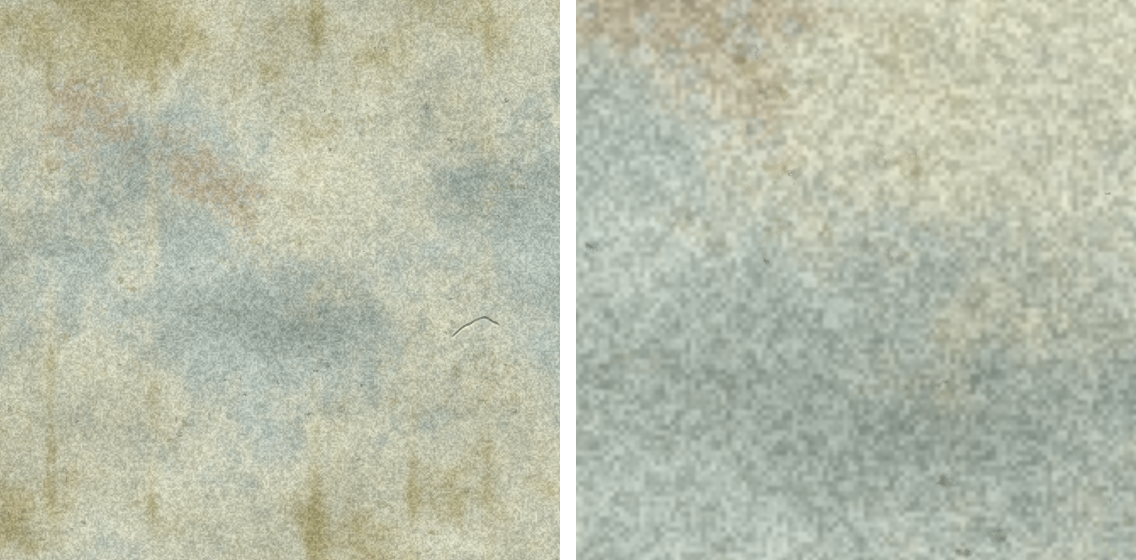
Left, the full canvas; right, a detail of the centre.
Write a WebGL 2 fragment shader that draws this texture.

```glsl
#version 300 es
precision highp float;
// Weathered plaster: cool grey and ochre clouds from layered sines, under a ragged
// rust stain and faint vertical drips. Cellular noise places flakes and pits,
// value noise adds the fine grain, and one short crack is a displaced arc.

uniform vec2 u_resolution;
out vec4 fragColor;

const vec3 COOL = vec3(0.675, 0.718, 0.678);
const vec3 CREAM = vec3(0.765, 0.768, 0.675);
const vec3 OCHRE = vec3(0.650, 0.625, 0.465);
const vec3 RUST = vec3(0.640, 0.590, 0.490);
const vec3 FLAKE = vec3(0.710, 0.745, 0.715);
const vec3 PIT = vec3(0.380, 0.400, 0.340);

float hash(vec2 p) {
  vec3 q = fract(p.xyx * vec3(0.1031, 0.1030, 0.0973));
  q += dot(q, q.yzx + 33.33);
  return fract((q.x + q.y) * q.z);
}

float valueNoise(vec2 p) {
  vec2 i = floor(p), f = fract(p);
  f = f * f * (3.0 - 2.0 * f);
  float low = mix(hash(i), hash(i + vec2(1, 0)), f.x);
  float high = mix(hash(i + vec2(0, 1)), hash(i + vec2(1, 1)), f.x);
  return mix(low, high, f.y);
}

// Fractal noise centred on zero.
float mottle(vec2 p) {
  float sum = 0.0, amp = 0.5;
  for (int i = 0; i < 5; i++) {
    sum += amp * (valueNoise(p) - 0.5);
    p = mat2(1.6, 1.2, -1.2, 1.6) * p + 17.3;
    amp *= 0.6;
  }
  return sum;
}

// Layered, rotated sines: broad clouds, roughly -1 to 1.
float clouds(vec2 p, float seed) {
  float sum = 0.0, amp = 0.5;
  for (int i = 0; i < 5; i++) {
    sum += amp * sin(p.x + seed + 1.4 * sin(p.y + seed * 1.7));
    p = mat2(1.28, 1.10, -1.10, 1.28) * p + 2.1;
    amp *= 0.66;
  }
  return sum;
}

// Nearest feature point: x = distance, y = random value of its cell.
vec2 cellular(vec2 p) {
  vec2 cell = floor(p), best = vec2(9.0, 0.0);
  for (int y = -1; y <= 1; y++)
    for (int x = -1; x <= 1; x++) {
      vec2 c = cell + vec2(x, y);
      float d = length(c + vec2(hash(c + 5.2), hash(c + 41.7)) - p);
      if (d < best.x) best = vec2(d, hash(c + 83.1));
    }
  return best;
}

float blob(vec2 p, vec2 centre, vec2 size) {
  vec2 d = (p - centre) / size;
  return exp(-dot(d, d));
}

float segment(vec2 p, vec2 a, vec2 b) {
  vec2 d = b - a;
  return length(p - a - d * clamp(dot(p - a, d) / dot(d, d), 0.0, 1.0));
}

// Soft vertical drips, unevenly spaced and broken along their length.
float drips(vec2 p) {
  float sum = 0.0;
  for (int i = 0; i < 6; i++) {
    float k = float(i);
    float x = 0.1 + 0.158 * k + 0.05 * (hash(vec2(k, 3.0)) - 0.5);
    float patchy = smoothstep(0.15, 0.75, valueNoise(vec2(k * 7.3, p.y * 5.0)));
    sum += patchy * exp(-pow((p.x - x) / 0.012, 2.0));
  }
  return sum;
}

// Sparse pits; the caller warps p to break up their outlines.
float pits(vec2 p, float scale, float share, float radius) {
  vec2 c = cellular(p * scale);
  float r = radius * (0.4 + hash(vec2(c.y * 91.0, 4.0)));
  return step(1.0 - share, c.y) * (1.0 - smoothstep(r * 0.2, r * 1.4, c.x));
}

// x = signed height above a jagged arc, y = mask along it.
vec2 crack(vec2 p) {
  float t = (p.x - 0.805) / 0.09;
  float jag = valueNoise(vec2(p.x * 75.0, 2.0)) - 0.5;
  float arc = 0.396 + 0.035 * sin(2.4 * t) + 0.016 * jag;
  return vec2(p.y - arc, smoothstep(0.0, 0.06, t) * (1.0 - smoothstep(0.9, 1.0, t)));
}

void main() {
  vec2 uv = gl_FragCoord.xy / min(u_resolution.x, u_resolution.y);
  float coarse = mottle(uv * 9.0), fine = mottle(uv * 38.0 + 9.0);
  vec2 soft = uv + 0.04 * coarse;

  // Broad warmth
  float warm = 0.43 + 0.20 * cos(6.283 * uv.y) + 0.27 * clouds(soft * vec2(9.0, 9.0), 1.3);
  warm += 0.25 * blob(soft, vec2(0.66, 0.58), vec2(0.13, 0.09));
  warm += 0.30 * blob(soft, vec2(0.27, 0.94), vec2(0.25, 0.09));
  warm -= 0.30 * blob(soft, vec2(0.52, 0.39), vec2(0.30, 0.07));
  warm -= 0.30 * blob(soft, vec2(0.91, 0.67), vec2(0.12, 0.06));
  warm += 0.40 * coarse + 0.45 * fine + 0.26 * drips(uv);

  // Broad light and shade
  float light = 0.010 + 0.044 * clouds(soft * vec2(9.0, 14.0), 4.6) + 0.07 * coarse;
  light -= 0.055 * blob(soft, vec2(0.54, 0.41), vec2(0.17, 0.06));
  light -= 0.045 * blob(soft, vec2(0.91, 0.67), vec2(0.11, 0.05));
  light += 0.045 * blob(soft, vec2(0.66, 0.60), vec2(0.16, 0.14));
  vec3 col = mix(COOL, CREAM, smoothstep(0.0, 0.58, warm));
  col = mix(col, OCHRE, smoothstep(0.55, 1.12, warm)) + light;

  // Rust stain with pale flakes
  float stain = segment(uv, vec2(0.11, 0.83), vec2(0.41, 0.66)) - 0.15 * coarse - 0.15 * fine;
  float rust = 1.0 - smoothstep(-0.01, 0.085, stain);
  col = mix(col, RUST, 0.6 * rust);
  vec2 flake = cellular((uv + 0.02 * fine) * 62.0);
  float chip = step(0.62, flake.y) * (1.0 - smoothstep(0.25, 0.6, flake.x));
  col = mix(col, FLAKE, 0.5 * chip * (1.0 - smoothstep(0.02, 0.10, stain)));

  // Ragged pits, and ochre flecks where the surface is worn
  vec2 ragged = uv + 0.012 * vec2(mottle(uv * 130.0), mottle(uv * 130.0 + 31.0));
  float worn = smoothstep(-0.12, 0.25, coarse);
  float pit = 0.45 * pits(ragged, 30.0, 0.05, 0.11) + 0.3 * worn * pits(ragged + 3.7, 80.0, 0.12, 0.30);
  col = mix(col, PIT, min(pit, 1.0));
  float fleck = worn * smoothstep(0.10, 0.30, mottle(uv * 60.0 + 4.0));
  col = mix(col, OCHRE * 0.95, 0.45 * fleck);

  // Crack with a lit lower lip
  vec2 gap = crack(uv);
  col += 0.08 * gap.y * exp(-pow((gap.x + 0.004) / 0.003, 2.0));
  col = mix(col, PIT * 0.9, 0.65 * gap.y * (1.0 - smoothstep(0.0008, 0.0035, abs(gap.x))));

  // Fine grain
  float grain = 0.09 * (valueNoise(uv * 165.0) - 0.5) + 0.15 * (valueNoise(uv * 330.0 + 7.0) - 0.5);
  col += grain + 0.06 * fine;
  fragColor = vec4(clamp(col, 0.0, 1.0), 1.0);
}
```
